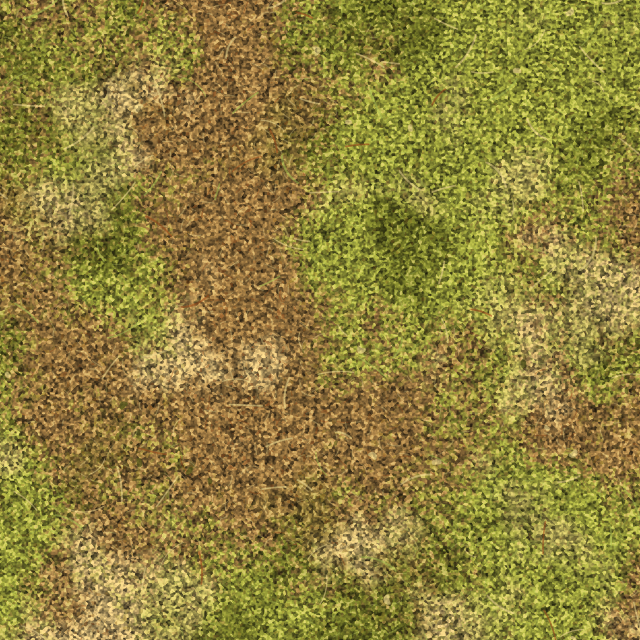
Give the GLSL for this texture, as a Shadertoy shader.

```glsl
// Worn summer lawn: patches of grass, bare soil and dry thatch under fine crumbs.
// Layered value noise picks the ground, blended jittered cells make the crumbs,
// and gently bent capsules scattered on grids form straws, blades and pebbles.

#define PATCH_SCALE 4.2
#define CRUMB_CELLS 215.0
#define CRUMB_CONTRAST 1.55
#define GRASS_COLOR vec3(0.535, 0.550, 0.205)
#define SHADE_COLOR vec3(0.370, 0.385, 0.120)
#define SOIL_COLOR vec3(0.535, 0.410, 0.225)
#define THATCH_COLOR vec3(0.730, 0.635, 0.415)
#define STRAW_COLOR vec3(0.850, 0.770, 0.500)
#define BLADE_COLOR vec3(0.640, 0.700, 0.310)
#define RUST_COLOR vec3(0.580, 0.310, 0.120)

float hash(vec2 p) {
    return fract(sin(dot(p, vec2(127.1, 311.7))) * 43758.5453);
}

vec2 hash2(vec2 p) {
    return vec2(hash(p), hash(p + 17.3));
}

float noise(vec2 p) {
    vec2 i = floor(p), f = fract(p);
    f = f * f * (3.0 - 2.0 * f);
    return mix(mix(hash(i), hash(i + vec2(1, 0)), f.x),
               mix(hash(i + vec2(0, 1)), hash(i + vec2(1, 1)), f.x), f.y);
}

float fbm(vec2 p) {
    float sum = 0.0, amp = 0.5;
    for (int i = 0; i < 5; i++) {
        sum += amp * noise(p);
        p = mat2(1.6, 1.2, -1.2, 1.6) * p + 7.7;
        amp *= 0.52;
    }
    return sum;
}

// Soft blend of jittered cells: x is the tone, y the tint of the nearest crumbs
vec2 crumbs(vec2 p) {
    vec2 cell = floor(p), sum = vec2(0.0);
    float total = 0.0001;
    for (int y = -1; y <= 1; y++)
    for (int x = -1; x <= 1; x++) {
        vec2 id = cell + vec2(x, y);
        vec2 d = p - id - hash2(id);
        float weight = exp(-9.0 * dot(d, d));
        sum += weight * hash2(id + 51.0);
        total += weight;
    }
    return sum / total;
}

// Scattered bent capsules: x is the coverage, y a random value of the piece
vec2 scatter(vec2 uv, float cells, float density, float halfLen, float halfWidth, float px) {
    vec2 cell = floor(uv * cells), result = vec2(0.0);
    for (int y = -1; y <= 1; y++)
    for (int x = -1; x <= 1; x++) {
        vec2 id = cell + vec2(x, y);
        vec2 seed = hash2(id + cells);
        if (hash(id + 3.7 * cells) > density) continue;
        float angle = 6.2832 * hash(id + 29.0);
        vec2 dir = vec2(cos(angle), sin(angle));
        vec2 d = uv - (id + seed) / cells;
        d = vec2(dot(d, dir), dot(d, vec2(-dir.y, dir.x)));
        float len = halfLen * mix(0.35, 1.0, seed.x);
        d.y += (seed.y - 0.5) * 0.5 * d.x * d.x / len;
        float dist = length(vec2(max(abs(d.x) - len, 0.0), d.y));
        float width = halfWidth * mix(0.6, 1.2, seed.y);
        float cover = 1.0 - smoothstep(width - 0.7 * px, width + 0.7 * px, dist);
        if (cover > result.x) result = vec2(cover, hash(id + 83.0));
    }
    return result;
}

void mainImage(out vec4 fragColor, in vec2 fragCoord) {
    vec2 uv = fragCoord / iResolution.y;
    float px = 1.0 / iResolution.y;

    // Fine structure
    vec2 crumb = crumbs(uv * CRUMB_CELLS + 0.8 * noise(uv * 90.0));
    float grit = noise(uv * 330.0 + 5.0);
    float clump = noise(uv * 75.0 + 31.0);
    float tone = 0.62 * (crumb.x - 0.5) + 0.38 * (grit - 0.5) + 0.16 * (clump - 0.5);

    // Ground patches, greener toward the right of the middle
    float side = smoothstep(0.35, 0.65, uv.x) * (1.0 - smoothstep(0.82, 1.05, uv.x));
    float tint = 0.22 * (crumb.y - 0.5) + 0.08 * (clump - 0.5);
    float grass = smoothstep(0.36, 0.58, fbm(uv * PATCH_SCALE + 2.4) + 0.10 * side + tint);
    float shade = smoothstep(0.52, 0.72, fbm(uv * PATCH_SCALE * 1.5 + 40.0) + 0.3 * tint);
    float thatch = smoothstep(0.53, 0.74, fbm(uv * PATCH_SCALE * 1.7 + 71.0) + 0.5 * tint);
    vec3 color = mix(SOIL_COLOR, GRASS_COLOR, grass);
    color = mix(color, SHADE_COLOR, shade * mix(0.35, 0.8, grass));
    color = mix(color, THATCH_COLOR, thatch * mix(0.9, 0.5, grass));

    // Crumb relief: dark gaps, pale dry tips and a few rusty bits
    color *= 1.04 + CRUMB_CONTRAST * tone;
    color = mix(color, STRAW_COLOR, 0.55 * smoothstep(0.16, 0.42, tone));
    color = mix(color, RUST_COLOR, 0.45 * smoothstep(0.80, 0.95, crumb.y) * (1.0 - 0.6 * grass));

    // Short blades everywhere, then long straws and a few pebbles
    vec2 blade = scatter(uv, 52.0, 0.55, 0.010, 0.0009, px);
    vec3 bladeColor = mix(mix(STRAW_COLOR, RUST_COLOR, step(0.8, blade.y)), BLADE_COLOR, grass);
    color = mix(color, bladeColor * (0.95 + 0.5 * tone), 0.5 * blade.x);

    vec2 straw = scatter(uv, 15.0, 0.42, 0.030, 0.0014, px);
    vec3 strawColor = mix(STRAW_COLOR, BLADE_COLOR, step(0.6, straw.y));
    strawColor = mix(strawColor, RUST_COLOR, step(0.85, straw.y));
    color = mix(color, strawColor * (1.0 + 0.4 * tone), 0.7 * straw.x);

    vec2 pebble = scatter(uv, 13.0, 0.16, 0.004, 0.0042, px);
    vec3 pebbleColor = mix(SHADE_COLOR * 0.8, STRAW_COLOR, step(0.4, pebble.y));
    color = mix(color, pebbleColor * (1.0 + 0.5 * tone), 0.75 * pebble.x);

    fragColor = vec4(clamp(color, 0.0, 1.0), 1.0);
}
```
